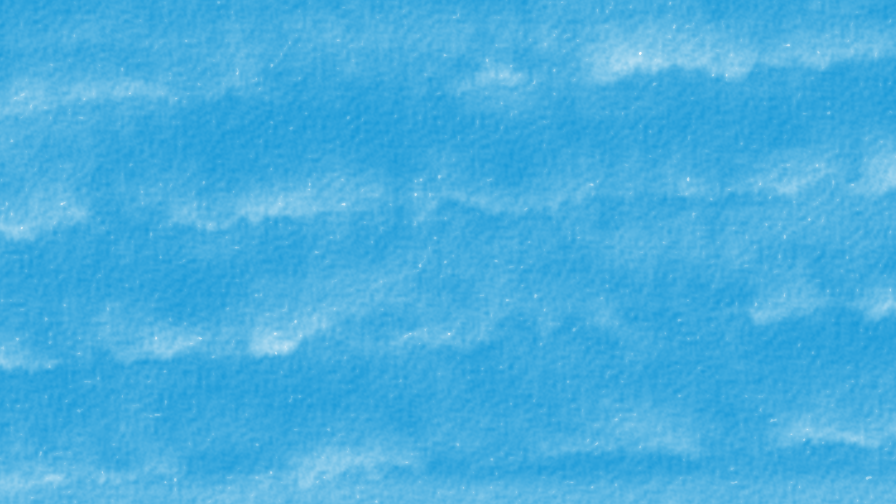
A Shadertoy shader for this texture:

```glsl
// Sky blue plaster with pale, ragged, gently rising bands and a fine embossed grain.

float hash(vec2 cell) {
    vec3 q = fract(cell.xyx * vec3(0.1031, 0.1030, 0.0973));
    q += dot(q, q.yzx + 33.33);
    return fract((q.x + q.y) * q.z);
}

float noise(vec2 p) {
    vec2 i = floor(p), f = fract(p);
    f = f * f * (3.0 - 2.0 * f);
    return mix(mix(hash(i), hash(i + vec2(1, 0)), f.x),
               mix(hash(i + vec2(0, 1)), hash(i + vec2(1, 1)), f.x), f.y);
}

float fbm(vec2 p) {
    float sum = 0.0, weight = 0.5;
    for (int i = 0; i < 5; i++) {
        sum += weight * noise(p);
        p = p * 2.03 + vec2(17.3, 9.1);
        weight *= 0.5;
    }
    return sum;
}

// Height of the rough surface, in grain units
float plaster(vec2 p) {
    return 0.65 * noise(p) + 0.35 * noise(p * 1.9 + 41.0);
}

// Pale bands: ragged lower edge, soft fade upwards
float bands(vec2 p) {
    float rise = p.y - 0.06 * (p.x - 0.9);
    rise += 0.075 * (fbm(p * vec2(11.0, 6.0) + 5.0) - 0.48);
    rise += 0.014 * (noise(p * vec2(60.0, 25.0)) - 0.5);
    float level = (rise - 0.065) * 4.0;
    float height = fract(level);
    float profile = smoothstep(0.0, 0.13, height) * exp(-3.8 * height);
    float stretch = noise(vec2(p.x * 1.7, floor(level) * 7.3 + 2.0));
    float clumps = fbm(p * vec2(9.0, 12.0) + 31.0);
    return profile * (0.15 + 0.85 * stretch) * smoothstep(0.18, 0.75, clumps);
}

void mainImage(out vec4 fragColor, in vec2 fragCoord) {
    vec2 p = fragCoord / iResolution.y;

    // Soft haze between the bands, streaked slightly upright at small scale
    float broad = fbm(vec2(p.x * 1.8, (p.y - 0.06 * p.x) * 9.0) + 3.0);
    float mottle = fbm(p * vec2(24.0, 16.0) + 70.0);
    float haze = smoothstep(0.36, 0.8, 0.65 * broad + 0.35 * mottle);
    float foot = smoothstep(0.075, 0.02, p.y + 0.05 * (mottle - 0.5));
    float pale = 0.01 + 0.2 * haze + 0.85 * bands(p) + 0.2 * foot;

    // Emboss lit from the upper left
    vec2 grain = p * 105.0;
    float relief = plaster(grain + vec2(-0.35, 0.35)) - plaster(grain + vec2(0.35, -0.35));
    pale -= 0.14 * relief * (1.0 + pale);

    // Sparse bright glints, stronger on the pale patches
    float glint = smoothstep(0.42, 0.75, -relief);
    pale += glint * (0.12 + 0.5 * max(pale, 0.0));

    vec3 skyBlue = vec3(0.165, 0.633, 0.857);
    fragColor = vec4(mix(skyBlue, vec3(1.0), clamp(pale, -0.07, 0.95)), 1.0);
}
```
